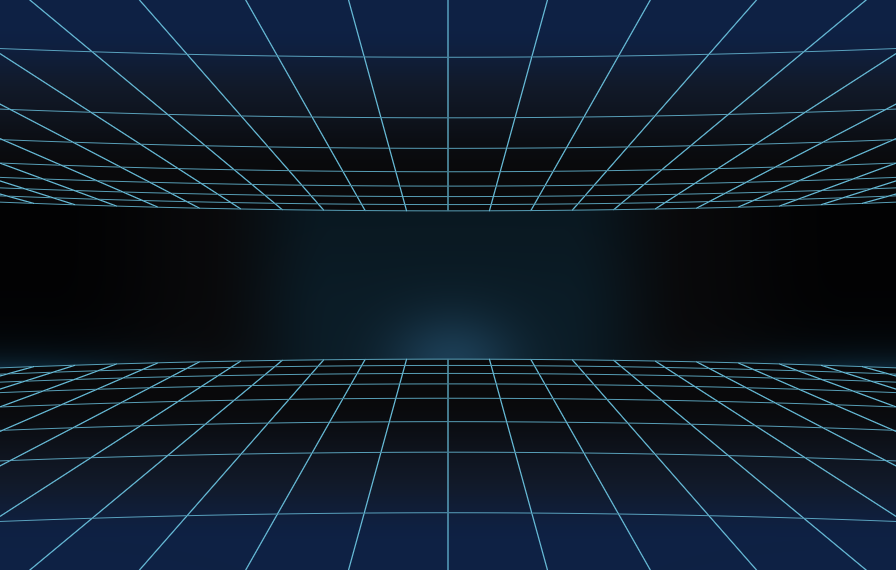
This background is drawn by a Shadertoy shader. Its source:

```glsl
// A dark hall seen head on: mirrored wireframe floor and ceiling, and a
// teal back wall with a glow at its foot. Everything is laid out in canvas
// heights from the centre; grid lines are box-filtered distance functions.

#define ROWS 8
#define RAYS 11
#define RIM 0.1301          // half height of the back wall at the centre
#define SAG 0.0248          // outward bow of the rows
#define RAY_STEP 0.0727     // ray spacing along the back rim
#define ROW_WIDTH 0.00085   // half widths of the lines
#define RAY_WIDTH 0.0011
#define LINE_COLOR vec3(0.40, 0.73, 0.84)
#define BLUE vec3(0.055, 0.128, 0.265)
#define SLATE vec3(0.068, 0.100, 0.160)
#define COAL vec3(0.035, 0.036, 0.043)
#define TEAL vec3(0.042, 0.108, 0.148)

// Share of a pixel covered by a line of the given half width
float coverage(float dist, float halfWidth, float pixel) {
    float inner = max(dist - 0.5 * pixel, -halfWidth);
    float outer = min(dist + 0.5 * pixel, halfWidth);
    return clamp((outer - inner) / pixel, 0.0, 1.0);
}

float segmentDistance(vec2 p, vec2 a, vec2 b) {
    vec2 ab = b - a;
    float t = clamp(dot(p - a, ab) / dot(ab, ab), 0.0, 1.0);
    return length(p - a - t * ab);
}

// Height of a row above or below the centre, nearest row first
float rowHeight(float row) {
    float unevenness = 0.0045 * max(0.0, 1.0 - abs(row - 2.0));
    return 0.0373 + 0.873 / (row + 2.41) + unevenness;
}

// q holds the distances from the centre, so one quarter serves all four
float gridLines(vec2 q, float pixel) {
    float lines = 0.0;
    float bow = SAG * q.x * q.x;
    for (int i = 0; i < ROWS; i++) {
        float dist = abs(q.y - rowHeight(float(i)) - bow);
        lines = max(lines, 0.85 * coverage(dist, ROW_WIDTH, pixel));
    }
    for (int i = 0; i < RAYS; i++) {
        float n = float(i);
        float backX = RAY_STEP * n;
        vec2 back = vec2(backX, RIM + SAG * backX * backX);
        vec2 front = vec2(n * (0.1715 + 0.00297 * n), 0.5);
        front += 0.05 * (front - back);
        float dist = segmentDistance(q, back, front);
        lines = max(lines, coverage(dist, RAY_WIDTH, pixel));
    }
    return lines;
}

vec3 planeColor(float height) {
    vec3 color = mix(COAL, SLATE, smoothstep(0.19, 0.37, height));
    return mix(color, BLUE, smoothstep(0.33, 0.45, height));
}

vec3 wallColor(vec2 p) {
    float side = abs(p.x);
    // Teal middle falling through grey to black sides
    vec3 color = mix(COAL, vec3(0.008, 0.008, 0.012), smoothstep(0.36, 0.70, side));
    float shade = 0.88 + 0.12 * smoothstep(0.13, -0.05, p.y);
    color = mix(color, TEAL * shade, 1.0 - smoothstep(0.20, 0.43, side));
    // Haze along the foot of the wall, strongest at the far sides
    float haze = exp(-(p.y + RIM) / 0.028) * smoothstep(0.25, 0.75, side);
    color += vec3(0.025, 0.085, 0.120) * haze;
    // Round glow at the foot
    vec2 g = (p - vec2(0.008, -0.135)) / vec2(0.115, 0.085);
    return color + vec3(0.065, 0.130, 0.180) * exp(-dot(g, g));
}

void mainImage(out vec4 fragColor, in vec2 fragCoord) {
    float pixel = 1.0 / iResolution.y;
    vec2 p = (fragCoord - 0.5 * iResolution.xy) * pixel;
    vec2 q = abs(p);

    // Back wall framed by the curved rim of both planes
    float rim = RIM + SAG * q.x * q.x;
    float outside = smoothstep(-pixel, pixel, q.y - rim);
    vec3 color = mix(wallColor(p), planeColor(q.y), outside);

    color = mix(color, LINE_COLOR, gridLines(q, pixel));
    fragColor = vec4(color, 1.0);
}
```
